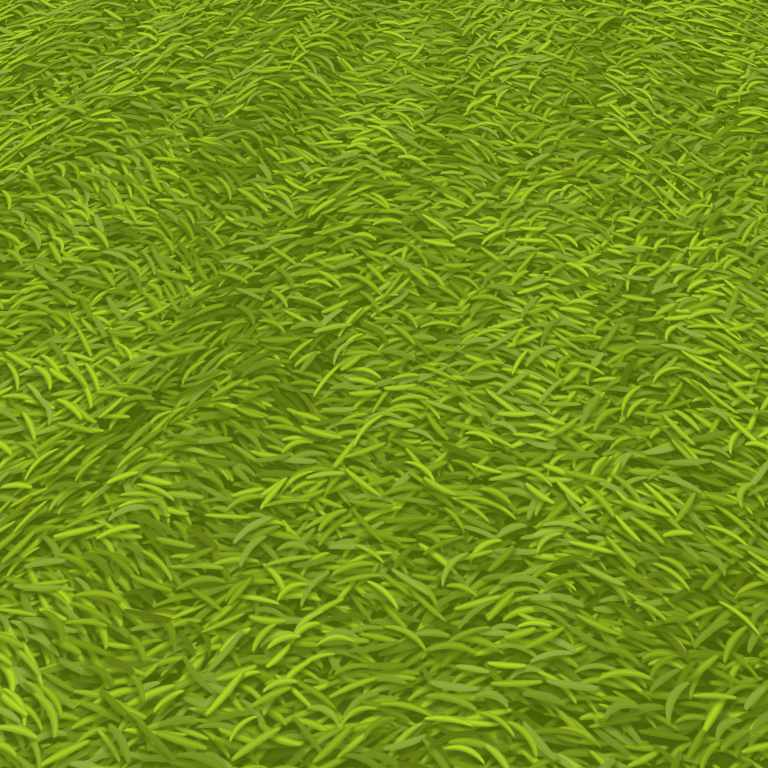
Reproduce this texture procedurally as a WebGL 1 fragment shader.

```glsl
precision highp float;
// A windswept meadow seen at a slant: curved grass blades in combed tufts.
// The canvas is mapped to a receding ground, then layers of jittered cells
// each paint one soft arc with a lit ridge, hazy edges and a shadow below.

uniform vec2 u_resolution;

const float HORIZON = 1.83;
const float DENSITY = 28.0;
const int LAYERS = 14;
const vec2 CELL = vec2(1.0, 0.5);

const vec3 SOIL = vec3(0.28, 0.37, 0.03);
const vec3 DEEP = vec3(0.38, 0.47, 0.07);
const vec3 LEAF = vec3(0.54, 0.66, 0.11);
const vec3 HAZE = vec3(0.58, 0.68, 0.30);
const vec3 RIDGE = vec3(0.71, 0.85, 0.14);

float hash(vec2 p) {
  return fract(sin(dot(p, vec2(127.1, 311.7))) * 43758.5453);
}

float noise(vec2 p) {
  vec2 i = floor(p);
  vec2 f = fract(p);
  f = f * f * (3.0 - 2.0 * f);
  float low = mix(hash(i), hash(i + vec2(1.0, 0.0)), f.x);
  float high = mix(hash(i + vec2(0.0, 1.0)), hash(i + 1.0), f.x);
  return mix(low, high, f.y);
}

// Canvas to ground: features shrink and flatten towards the top.
vec2 groundPoint(vec2 uv) {
  float depth = HORIZON - uv.y;
  return DENSITY * vec2((uv.x - 0.5) / depth, 5.64 * pow(depth, -0.2));
}

// One tapered arc laid over the colour beneath it.
vec3 paintBlade(vec3 under, vec2 offset, float angle, vec2 halfSize,
                float bend, float light, float grey, float blur) {
  vec2 axis = vec2(cos(angle), sin(angle));
  float along = dot(offset, axis) / halfSize.x;
  float taper = 1.0 - along * along;
  if (taper <= 0.0) return under;

  float across = dot(offset, vec2(-axis.y, axis.x));
  across += bend * (along * along - 0.3);
  float width = halfSize.y * (0.35 + 0.65 * taper);
  float side = across / width;
  float ends = smoothstep(0.0, 0.35, taper);
  float cover = ends * (1.0 - smoothstep(0.55, 1.0 + blur / width, abs(side)));

  float below = (side + 1.3) / 1.2;
  vec3 shaded = mix(under, SOIL, 0.5 * ends * exp(-below * below));

  float edge = smoothstep(0.25, 0.9, abs(side));
  float ridge = exp(-3.0 * (side - 0.1) * (side - 0.1));
  vec3 crest = mix(RIDGE, HAZE, smoothstep(0.55, 0.85, grey));
  vec3 body = mix(DEEP, LEAF, light);
  body = mix(body, HAZE, edge * light * (0.3 + 0.6 * grey));
  body = mix(body, crest, ridge * light);
  return mix(shaded, body, cover);
}

// The blade rooted in one cell, combed and lit by the tuft it belongs to.
vec3 paintCell(vec3 under, vec2 point, vec2 cell, float layer, float blur) {
  vec2 seed = cell + layer * 17.3;
  vec2 jitter = vec2(hash(seed), hash(seed + 3.1));
  vec2 root = (cell + 0.1 + 0.8 * jitter) * CELL;
  float lift = (layer + 0.5) / float(LAYERS);
  float tuft = noise(root * 0.6 + 40.0);
  if (hash(seed + 5.7) > 0.45 + tuft - 0.5 * lift) return under;

  float comb = noise(root * 0.55 + layer * 0.25) - 0.5;
  float angle = clamp(2.6 * comb + 0.5 * (hash(seed + 7.9) - 0.5), -0.95, 0.95);
  vec2 halfSize = vec2(mix(0.38, 0.64, hash(seed + 9.2)),
                       mix(0.065, 0.105, hash(seed + 11.4)));
  float bend = mix(-0.05, 0.2, hash(seed + 13.6));
  float light = 0.15 + 0.5 * lift + 0.9 * (tuft - 0.5);
  light = clamp(light + 0.6 * (hash(seed + 15.8) - 0.5), 0.0, 1.0);
  return paintBlade(under, point - root, angle, halfSize, bend, light,
                    hash(seed + 19.5), blur);
}

void main() {
  vec2 uv = gl_FragCoord.xy / u_resolution;
  vec2 ground = groundPoint(uv);
  float pixel = groundPoint(uv + vec2(0.0, 1.0 / u_resolution.y)).y - ground.y;

  vec3 color = mix(SOIL, DEEP, 0.6 * noise(ground * vec2(0.8, 1.6)));
  for (int k = 0; k < LAYERS; k++) {
    float layer = float(k);
    vec2 point = ground + layer * vec2(0.37, 0.61);
    vec2 home = floor(point / CELL);
    // Far cells first, so nearer blades overlap them.
    for (int j = 0; j < 3; j++) {
      for (int i = 0; i < 3; i++) {
        vec2 cell = home + vec2(float(i) - 1.0, 1.0 - float(j));
        color = paintCell(color, point, cell, layer, 0.6 * pixel);
      }
    }
  }
  gl_FragColor = vec4(color, 1.0);
}
```
